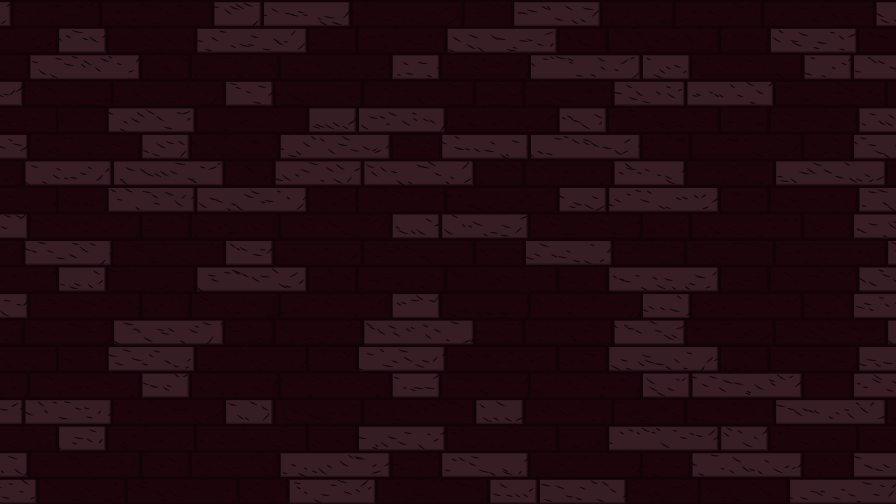
Write a Shadertoy shader that draws this texture.

```glsl
// Dark wine-red brick wall: 19 courses of long, medium and short bricks in a
// repeating bond that shifts over every three courses. A hash picks the pale
// bricks and scatters tapered scratches over all of them.

#define ROWS 19.0
#define UNITS 768.0                      // design units across the canvas
#define PERIOD 567.5                     // length of one eight-brick bond
#define GAP vec2(2.8, 2.3)               // mortar thickness
#define BEVEL 1.2
#define SCRATCH_PITCH 6.8
#define SCRATCH_WIDTH 0.55
#define MORTAR vec3(0.068, 0.010, 0.030)
#define DARK_BRICK vec3(0.110, 0.020, 0.040)
#define PALE_BRICK vec3(0.210, 0.112, 0.140)
#define INK vec3(0.055, 0.008, 0.024)

float hash(vec2 p) {
    vec3 q = fract(p.xyx * 0.1031);
    q += dot(q, q.yzx + 33.33);
    return fract((q.x + q.y) * q.z);
}

// Width of brick i in the bond; every third course ends it differently.
float brickWidth(int i, bool evenEnd) {
    if (i == 6) return evenEnd ? 76.0 : 96.0;
    if (i == 7) return evenEnd ? 62.5 : 42.5;
    int kind = i % 3;
    return kind == 0 ? 76.0 : kind == 1 ? 96.0 : 42.5;
}

// Coverage of a stroke that thins towards both ends.
float stroke(vec2 p, float angle, float halfLength, float px) {
    vec2 dir = vec2(cos(angle), sin(angle));
    float along = dot(p, dir);
    float across = abs(dot(p, vec2(-dir.y, dir.x)) + 0.02 * along * along);
    float taper = 1.0 - abs(along) / halfLength;
    float w = SCRATCH_WIDTH * sqrt(max(taper, 0.0));
    return clamp(0.5 + (w - across) / px, 0.0, 1.0) * smoothstep(0.0, 0.3, taper);
}

// Scratches: mostly falling to the right, rising near the right end.
float scratches(vec2 p, vec2 size, vec2 seed, float px) {
    float ink = 0.0;
    for (int i = 0; i < 15; i++) {
        float k = float(i);
        if (k * SCRATCH_PITCH > size.x) break;
        vec2 key = seed + vec2(k * 3.7, k * 11.3);
        float a = hash(key), b = hash(key + 17.0), c = hash(key + 41.0);
        vec2 center = vec2((k + a) * SCRATCH_PITCH, size.y * mix(0.08, 0.92, b));
        float angle = mix(0.12, 0.65, c);
        if (center.x > size.x * 0.86) angle = -0.3 - 0.6 * c;
        float halfLength = mix(2.0, 5.5, hash(key + 73.0));
        ink = max(ink, stroke(p - center, angle, halfLength, px));
    }
    return ink;
}

void mainImage(out vec4 fragColor, in vec2 fragCoord) {
    float px = UNITS / iResolution.x;
    vec2 p = vec2(fragCoord.x, iResolution.y - fragCoord.y) * px;

    // Course, counted from the top
    float rowHeight = iResolution.y * px / ROWS;
    float y = p.y - 0.8;
    float row = clamp(floor(y / rowHeight), 0.0, ROWS - 1.0);
    y -= row * rowHeight;

    // Bond offset; the first and last courses are nudged sideways
    float shift = 20.4 + 71.4 * mod(row, 3.0);
    if (row < 0.5) shift -= 10.0;
    if (row > ROWS - 1.5) shift += 12.0;
    float cycle = floor((p.x - shift) / PERIOD);
    float x = p.x - shift - cycle * PERIOD;

    // Walk along the bond to the brick under this point
    bool evenEnd = mod(row, 3.0) < 0.5;
    int index = 0;
    float width = brickWidth(0, evenEnd);
    for (int i = 1; i < 8; i++) {
        if (x < width) break;
        x -= width;
        index = i;
        width = brickWidth(i, evenEnd);
    }
    float id = cycle * 8.0 + float(index) + 16.0;

    // Face of the brick, inset by half the mortar
    vec2 size = vec2(width, rowHeight) - GAP;
    vec2 q = vec2(x, y) - 0.5 * GAP;
    vec2 inset = min(q, size - q);
    float face = clamp(0.5 + min(inset.x, inset.y) / px, 0.0, 1.0);

    // About one pale brick in each group of three
    float slot = id + row;
    float pick = floor(3.0 * hash(vec2(floor(slot / 3.0) * 5.0, row * 7.0 + 3.0)));
    bool pale = mod(slot, 3.0) == pick || hash(vec2(id * 9.0, row * 13.0)) > 0.95;
    vec3 brick = pale ? PALE_BRICK : DARK_BRICK;

    // Shaded lower and right edges, then scratches
    vec2 far = size - q;
    float shade = clamp(0.5 + (BEVEL - min(far.x, far.y)) / px, 0.0, 1.0);
    brick = mix(brick, MORTAR, 0.45 * shade);
    float ink = scratches(q, size, vec2(id * 19.0, row * 31.0), px);
    brick = mix(brick, INK, ink * (pale ? 0.95 : 0.8));

    fragColor = vec4(mix(MORTAR, brick, face), 1.0);
}
```
